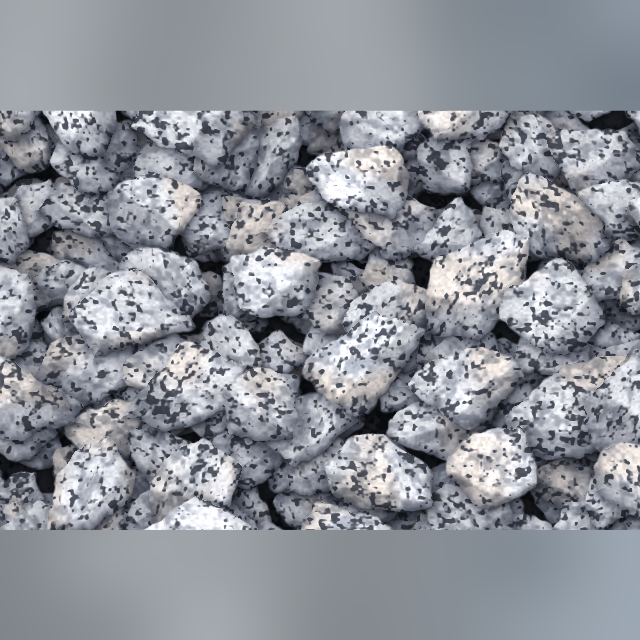
Write a three.js fragment shader that draws this texture.

```glsl
varying vec2 vUv;

#define BAND_LOW 0.172
#define BAND_HIGH 0.827
#define LAYERS 4
#define SIDES 7
#define COARSE 7.0
#define FINE 12.0
#define EDGE 0.0024
#define SPECK_FREQ 105.0
#define SPECK_LEVEL 0.56
#define SHADOW 0.68
#define TAU 6.28319

vec3 hash3(vec2 p) {
  vec3 q = fract(p.xyx * vec3(0.1031, 0.1030, 0.0973));
  q += dot(q, q.yxz + 33.33);
  return fract((q.xxy + q.yzz) * q.zyx);
}

float noise(vec2 p) {
  vec2 i = floor(p), f = fract(p);
  f = f * f * (3.0 - 2.0 * f);
  float low = mix(hash3(i).x, hash3(i + vec2(1.0, 0.0)).x, f.x);
  float high = mix(hash3(i + vec2(0.0, 1.0)).x, hash3(i + 1.0).x, f.x);
  return mix(low, high, f.y);
}

float smoothMax(float a, float b, float k) {
  float h = max(k - abs(a - b), 0.0) / k;
  return max(a, b) + 0.25 * h * h * k;
}

// Rough convex outline: x is the distance, yz the normal of the nearest side
vec3 stone(vec2 q, vec2 id, float radius, float turn) {
  float dist = -9.0, nearest = -9.0;
  vec2 normal = vec2(0.0, 1.0);
  for (int k = 0; k < SIDES; k++) {
    vec3 r = hash3(id + float(k) * vec2(17.0, 29.0));
    float a = turn + (float(k) + 0.9 * (r.x - 0.5)) * TAU / float(SIDES);
    vec2 n = vec2(cos(a), sin(a));
    float d = dot(q, n) - radius * (0.76 + 0.46 * r.y);
    if (d > nearest) { nearest = d; normal = n; }
    dist = smoothMax(dist, d, 0.07);
  }
  return vec3(dist, normal);
}

// Pale feldspar, grey quartz and dark mica
vec3 granite(vec2 g) {
  float cloud = 0.5 * noise(g * 45.0) + 0.5 * noise(g * 120.0 + 7.0);
  float speck = 0.6 * noise(g * SPECK_FREQ) + 0.4 * noise(g * SPECK_FREQ * 1.9 + 5.0);
  speck += 0.22 * (noise(g * 30.0 + 3.0) - 0.5);
  vec3 col = mix(vec3(0.93, 0.935, 0.955), vec3(0.66, 0.68, 0.72), smoothstep(0.4, 0.78, cloud));
  col = mix(col, col * vec3(1.0, 0.955, 0.905), smoothstep(0.55, 0.85, noise(g * 12.0 + 11.0)));
  col = mix(col, vec3(0.22, 0.235, 0.27), 0.88 * smoothstep(SPECK_LEVEL, SPECK_LEVEL + 0.2, speck));
  return col * (0.92 + 0.16 * noise(g * 230.0));
}

// Heap painted from the deep small stones to the large top ones
vec3 gravel(vec2 p) {
  vec2 rough = vec2(noise(p * 32.0), noise(p * 32.0 + 50.0)) - 0.5;
  rough += 0.5 * (vec2(noise(p * 85.0), noise(p * 85.0 + 50.0)) - 0.5);
  vec2 warped = p + 0.011 * rough;
  vec2 light = normalize(vec2(-0.45, 0.9));
  vec2 grain = p;
  float shade = 0.12;
  for (int l = 0; l < LAYERS; l++) {
    float level = float(l) / float(LAYERS - 1);
    float scale = mix(FINE, COARSE, level);
    vec2 s = warped * scale + level * vec2(3.37, 5.71);
    for (int j = 1; j >= -1; j--) {
      for (int i = -1; i <= 1; i++) {
        vec2 cell = floor(s) + vec2(float(i), float(j));
        vec2 id = cell + float(l) * 131.0 + 40.0;
        vec3 r = hash3(id), t = hash3(id + 211.0);
        if (t.z > mix(1.0, 0.66, level)) continue;
        vec2 q = s - cell - 0.2 - 0.6 * r.xy;
        float lean = 2.0 * (t.x - 0.5);
        vec2 along = vec2(cos(lean), sin(lean));
        vec2 across = vec2(-along.y, along.x);
        vec2 local = vec2(dot(q, along) * 0.88, dot(q, across) * 1.16);
        vec3 shape = stone(local, id, mix(0.4, 0.57, r.z), TAU * t.y);
        vec2 n = along * shape.y + across * shape.z;

        // Contact shadow falls mostly below and to the right
        float below = 0.6 - 0.4 * dot(n, light);
        shade *= 1.0 - SHADOW * below * exp(-12.0 * max(shape.x, 0.0));

        // Bright upper face, bevelled sides and a darker underside
        float bevel = smoothstep(0.0, 0.13, -shape.x);
        float face = mix(0.78 + 0.2 * dot(n, light), 1.0, bevel);
        float crease = dot(q, normalize(vec2(1.6 * (t.y - 0.4), -0.8))) - 0.05 - 0.2 * r.x;
        face *= 1.0 - 0.24 * smoothstep(-0.02, 0.04, crease);
        face *= mix(0.78, 1.0, level) * (0.91 + 0.12 * r.y);
        float cover = smoothstep(EDGE, -EDGE, shape.x / scale);
        shade = mix(shade, face, cover);
        if (cover > 0.5) grain = along * dot(p, along) + across * dot(p, across) * 1.2 + 9.0 * r.xy;
      }
    }
  }
  vec3 col = granite(grain) * shade * (1.04 + 0.14 * rough.y);
  vec3 coolShadow = mix(vec3(0.93, 0.97, 1.07), vec3(1.0), smoothstep(0.2, 0.9, shade));
  return col * coolShadow + vec3(0.014, 0.016, 0.024);
}

// Soft out-of-focus strips above and below the heap
vec3 blurredBand(vec2 p) {
  float top = 0.635 + 0.05 * cos(13.0 * (p.x - 0.53)) - 0.14 * smoothstep(0.62, 1.0, p.x);
  float bottom = 0.59 + 0.045 * cos(9.0 * (p.x - 0.3));
  float tone = mix(bottom, top, step(0.5, p.y));
  tone += 0.09 * (noise(p * vec2(6.0, 7.0) + 4.0) - 0.5);
  float cool = mix(0.02, 0.045, smoothstep(0.5, 1.0, p.x));
  return vec3(tone) + vec3(-cool, 0.0, cool);
}

void main() {
  float inside = smoothstep(BAND_LOW - 0.001, BAND_LOW + 0.001, vUv.y);
  inside *= 1.0 - smoothstep(BAND_HIGH - 0.001, BAND_HIGH + 0.001, vUv.y);
  gl_FragColor = vec4(mix(blurredBand(vUv), gravel(vUv), inside), 1.0);
}
```
